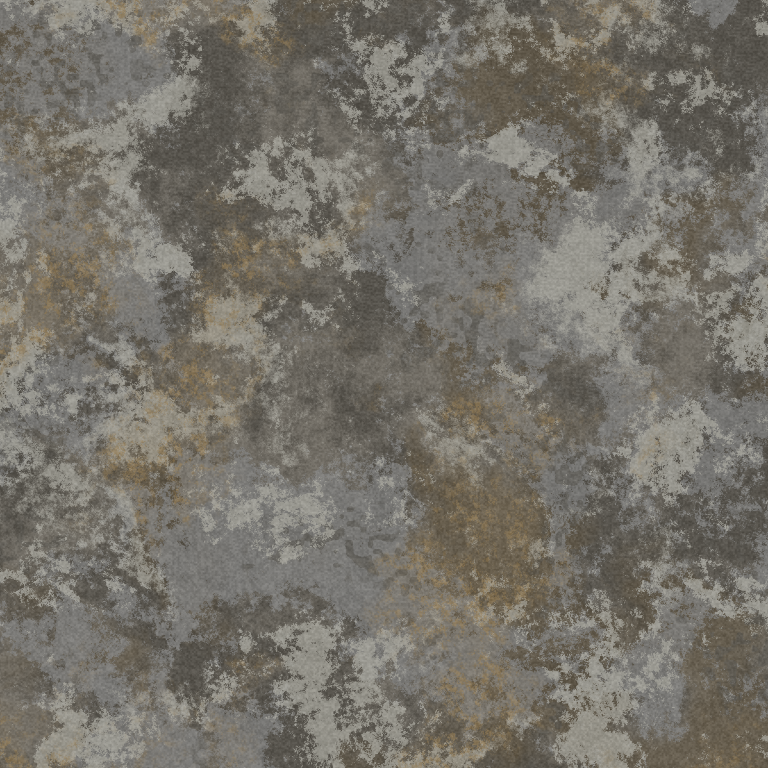
Give the GLSL for this texture, as a Shadertoy shader.

```glsl
float hash(vec2 p) {
    return fract(sin(dot(p, vec2(127.1, 311.7))) * 43758.5453);
}

float noise(vec2 p) {
    vec2 cell = floor(p), f = fract(p);
    f = f * f * (3.0 - 2.0 * f);
    float low = mix(hash(cell), hash(cell + vec2(1, 0)), f.x);
    float high = mix(hash(cell + vec2(0, 1)), hash(cell + vec2(1, 1)), f.x);
    return mix(low, high, f.y);
}

// Normalised octave sum; a higher gain gives more ragged detail
float fbm(vec2 p, float gain) {
    float sum = 0.0, total = 0.0, weight = 1.0;
    for (int i = 0; i < 7; i++) {
        sum += weight * noise(p);
        total += weight;
        weight *= gain;
        p = mat2(1.6, 1.2, -1.2, 1.6) * p + 17.3;
    }
    return sum / total;
}

void mainImage(out vec4 fragColor, in vec2 fragCoord) {
    vec2 uv = fragCoord / min(iResolution.x, iResolution.y);

    // Bend the domain so that patches get torn outlines
    vec2 bend = vec2(fbm(uv * 6.0 + 3.1, 0.55), fbm(uv * 6.0 + 41.7, 0.55)) - 0.5;
    vec2 p = uv + 0.16 * bend;
    float speckle = fbm(uv * 75.0 + 9.0, 0.8) - 0.5;
    float grain = noise(uv * 430.0) - 0.5;

    // Dark stone with brown stains
    float shade = fbm(p * 8.0 + 60.0, 0.65) + 0.25 * speckle;
    vec3 color = mix(vec3(0.345, 0.332, 0.305), vec3(0.455, 0.438, 0.405), smoothstep(0.36, 0.66, shade));
    float stain = smoothstep(0.48, 0.64, fbm(p * 4.5 + 23.0, 0.55));
    color = mix(color, vec3(0.385, 0.345, 0.275), 0.65 * stain);

    // Cool grey film, worn through by small pits
    float film = fbm(p * 6.5 + 80.0, 0.62) + 0.45 * speckle - 0.05 * stain;
    color = mix(color, vec3(0.495, 0.495, 0.49), 0.8 * smoothstep(0.475, 0.55, film));
    float pits = smoothstep(0.58, 0.68, noise(uv * 110.0 + 5.0) + 0.5 * speckle);
    float pitArea = smoothstep(0.46, 0.6, fbm(p * 7.0 + 130.0, 0.6));
    color = mix(color, vec3(0.355, 0.345, 0.32), 0.65 * pits * pitArea);

    // Pale crust: broken flakes and slanted veins
    float flakes = fbm(p * 9.0 + 150.0, 0.64) + 0.5 * speckle;
    float crust = smoothstep(0.56, 0.64, flakes);
    vec2 q = mat2(0.8, 0.6, -0.6, 0.8) * p * vec2(1.0, 1.15);
    float ridge = 1.0 - abs(fbm(q * 4.5 + 200.0, 0.5) - 0.5) * 9.0;
    float veinArea = smoothstep(0.47, 0.62, fbm(p * 6.0 + 260.0, 0.6) + 0.3 * speckle);
    float vein = smoothstep(0.25, 0.75, ridge + 2.2 * speckle) * veinArea;
    color = mix(color, vec3(0.635, 0.63, 0.595), 0.78 * max(crust, vein));

    // Ochre dust gathered in loose clusters
    float rust = smoothstep(0.5, 0.66, fbm(p * 5.0 + 310.0, 0.58));
    float dust = smoothstep(0.47, 0.65, fbm(uv * 95.0 + 70.0, 0.75));
    color = mix(color, vec3(0.58, 0.49, 0.34), rust * (0.15 + 0.55 * dust));

    // Fine sandy grain
    color += 0.09 * grain + 0.11 * speckle;
    fragColor = vec4(clamp(color, 0.0, 1.0), 1.0);
}
```
